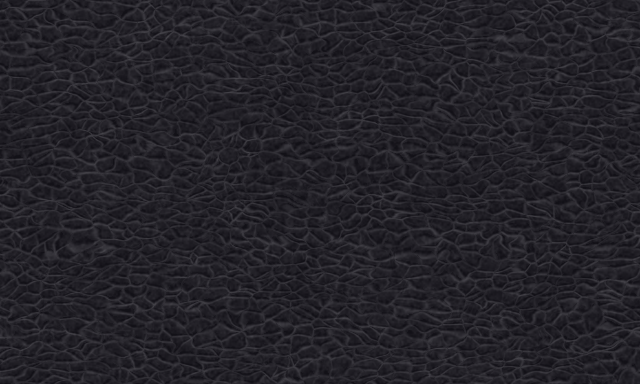
Reproduce this texture procedurally as a Shadertoy shader.

```glsl
// Dark charcoal leather with a fine, wide pebbled grain and softly lit creases.

#define GRAIN_ROWS 38.0                     // pebbles over the canvas height
#define STRETCH 1.6                         // pebble width to height
#define WARP 0.55                           // bending of the creases
#define CREASE_WIDTH 0.125                  // in pebble heights
#define CREASE_LIGHT 0.092
#define FINE_LIGHT 0.030
#define SHADOW_DEPTH 0.036
#define MOTTLE 0.050
#define BODY_TONE 0.117
#define TINT vec3(0.002, -0.004, 0.021)

// Sineless hash: two values in 0..1 per lattice point
vec2 hash2(vec2 p) {
    vec3 q = fract(p.xyx * vec3(0.1031, 0.1030, 0.0973));
    q += dot(q, q.yzx + 33.33);
    return fract((q.xx + q.yz) * q.zy);
}

float valueNoise(vec2 p) {
    vec2 cell = floor(p), f = fract(p);
    f = f * f * (3.0 - 2.0 * f);
    float low = mix(hash2(cell).x, hash2(cell + vec2(1, 0)).x, f.x);
    float high = mix(hash2(cell + vec2(0, 1)).x, hash2(cell + vec2(1, 1)).x, f.x);
    return mix(low, high, f.y);
}

// Pebble borders: x = distance in pebble heights, yz = direction to the border
vec3 pebbleBorder(vec2 p) {
    vec2 cell = floor(p), f = fract(p);
    vec2 nearest = vec2(0.0), nearestCell = vec2(0.0);
    float best = 9.0;
    for (int y = -1; y <= 1; y++)
    for (int x = -1; x <= 1; x++) {
        vec2 o = vec2(x, y);
        vec2 r = o + hash2(cell + o) - f;
        if (dot(r, r) < best) {
            best = dot(r, r);
            nearest = r;
            nearestCell = o;
        }
    }
    vec3 border = vec3(9.0, 0.0, 1.0);
    for (int y = -2; y <= 2; y++)
    for (int x = -2; x <= 2; x++) {
        vec2 o = nearestCell + vec2(x, y);
        vec2 r = o + hash2(cell + o) - f;
        vec2 gap = r - nearest;
        if (dot(gap, gap) > 0.0001) {
            // Undo the stretch so creases are equally thick in all directions
            vec2 n = normalize(gap);
            vec2 slope = n / vec2(STRETCH, 1.0);
            float d = dot(0.5 * (nearest + r), n) / length(slope);
            if (d < border.x) border = vec3(d, normalize(slope));
        }
    }
    return border;
}

float bell(float x, float width) {
    return exp(-x * x / (width * width));
}

void mainImage(out vec4 fragColor, in vec2 fragCoord) {
    vec2 uv = fragCoord / iResolution.y;
    vec2 p = uv * GRAIN_ROWS / vec2(STRETCH, 1.0);

    // Bend the lattice so borders become arches
    vec2 bend = vec2(valueNoise(p * 1.3 + 17.0), valueNoise(p * 1.3 + 71.0)) - 0.5;
    vec2 drift = vec2(valueNoise(p * 0.25 + 5.0), valueNoise(p * 0.25 + 43.0)) - 0.5;
    vec2 q = p + WARP * bend + 1.5 * drift;

    // Main creases: lit line with a shadow on the pebble above it
    vec3 border = pebbleBorder(q);
    float level = abs(border.z);
    float strength = mix(0.45, 1.0, level) * mix(0.35, 1.3, valueNoise(p * 0.9 + 29.0));
    float crease = bell(border.x, CREASE_WIDTH) * strength;
    float shadow = bell(border.x - 0.24, 0.14) * smoothstep(0.0, 0.8, -border.z);

    // Broken finer wrinkles across the pebbles
    vec3 wrinkle = pebbleBorder(q * 1.7 + 0.4 * bend + 90.0);
    float fine = bell(wrinkle.x, 0.2) * smoothstep(0.3, 0.75, valueNoise(p * 1.4 + 53.0));

    // Soft mottling, and a slow change of light over the hide
    float mottle = valueNoise(uv * 125.0) + 0.6 * valueNoise(uv * 210.0 + 11.0) - 0.8;
    float slow = valueNoise(uv * 4.0 + 3.0) - 0.5;

    float tone = BODY_TONE + CREASE_LIGHT * crease + FINE_LIGHT * fine
               - SHADOW_DEPTH * shadow + MOTTLE * mottle + 0.012 * slow;
    fragColor = vec4(clamp(max(tone, 0.07) + TINT, 0.0, 1.0), 1.0);
}
```
